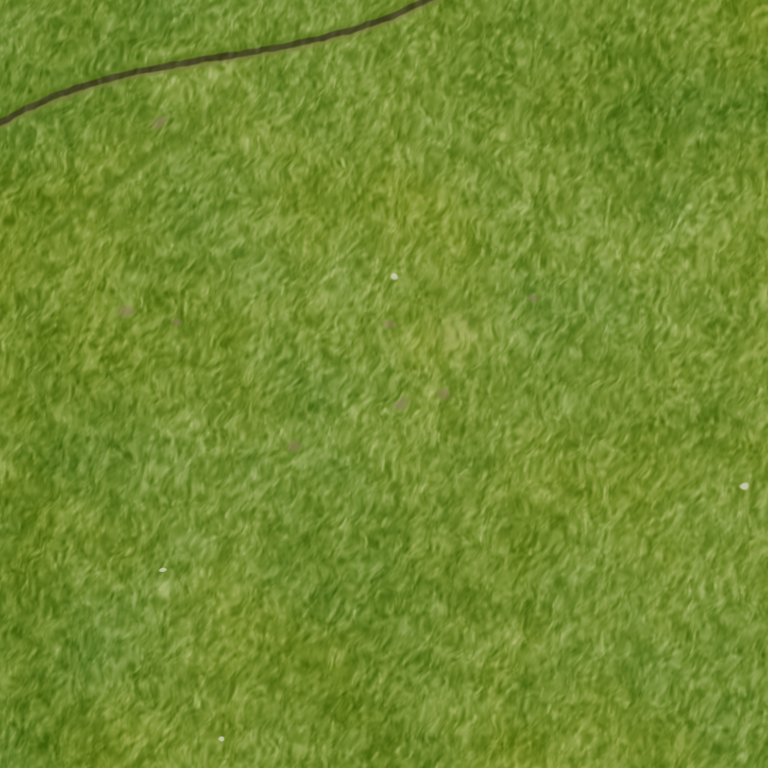
This texture is drawn by a WebGL 2 fragment shader. Its source:

```glsl
#version 300 es
precision highp float;

uniform vec2 u_resolution;
out vec4 fragColor;

// Colours
const vec3 DEEP_GRASS = vec3(0.29, 0.41, 0.05);
const vec3 MID_GRASS = vec3(0.455, 0.55, 0.178);
const vec3 PALE_GRASS = vec3(0.63, 0.69, 0.38);
const vec3 COOL_SHIFT = vec3(-0.035, -0.012, 0.022);
const vec3 STRAW = vec3(0.67, 0.69, 0.40);
const vec3 BARE_EARTH = vec3(0.55, 0.49, 0.36);
const vec3 STONE = vec3(0.82, 0.82, 0.74);
const vec3 RUT_DARK = vec3(0.25, 0.23, 0.14);
const vec3 RUT_EDGE = vec3(0.52, 0.50, 0.29);

// Feature sizes, in canvas heights or cells per canvas height
const vec2 BLADE_CELLS = vec2(185.0, 82.0);
const vec2 FINE_CELLS = vec2(310.0, 170.0);
const float CLUMP_CELLS = 34.0;
const float PATCH_CELLS = 5.0;
const float RUT_HALF_WIDTH = 0.0042;

// Tone weights
const float BLADE_WEIGHT = 0.62;
const float FINE_WEIGHT = 0.30;
const float CLUMP_WEIGHT = 0.36;
const float PATCH_WEIGHT = 0.36;

float hash(vec2 p) {
    return fract(sin(dot(p, vec2(127.1, 311.7))) * 43758.5453);
}

vec2 hash2(vec2 p) {
    return vec2(hash(p), hash(p + 17.3));
}

mat2 rotation(float angle) {
    float c = cos(angle), s = sin(angle);
    return mat2(c, s, -s, c);
}

// Smooth value noise in -1..1
float noise(vec2 p) {
    vec2 cell = floor(p), f = fract(p);
    f = f * f * (3.0 - 2.0 * f);
    float low = mix(hash(cell), hash(cell + vec2(1, 0)), f.x);
    float high = mix(hash(cell + vec2(0, 1)), hash(cell + vec2(1, 1)), f.x);
    return 2.0 * mix(low, high, f.y) - 1.0;
}

float fbm(vec2 p) {
    float sum = 0.0, weight = 0.6;
    for (int i = 0; i < 3; i++) {
        sum += weight * noise(p);
        p = rotation(0.7) * p * 2.1 + 9.2;
        weight *= 0.55;
    }
    return sum;
}

// Soft spots, one per chosen cell
float spots(vec2 p, float cells, float chance, float radius, float softness) {
    vec2 cell = floor(p * cells);
    vec2 centre = (cell + 0.2 + 0.6 * hash2(cell)) / cells;
    float size = radius * mix(0.6, 1.2, hash(cell + 5.7));
    float d = length((p - centre) * vec2(0.9, 1.15));
    float present = step(hash(cell + 31.9), chance);
    return present * (1.0 - smoothstep(size * (1.0 - softness), size, d));
}

// Sparse bright blades in two leaning layers
float strands(vec2 p) {
    float cover = 0.0;
    for (int i = 0; i < 2; i++) {
        float layer = float(i);
        vec2 q = rotation(0.2 + 0.4 * layer) * p * vec2(62.0, 40.0) + 40.0 * layer;
        vec2 cell = floor(q);
        vec2 offset = fract(q) - 0.3 - 0.4 * hash2(cell);
        offset.y -= clamp(offset.y, -0.17, 0.17);
        float shape = 1.0 - smoothstep(0.05, 0.19, length(offset));
        cover = max(cover, shape * hash(cell + 8.1) * step(0.45, hash(cell + 3.3)));
    }
    return cover;
}

void main() {
    vec2 uv = gl_FragCoord.xy / u_resolution.y;
    vec2 bent = uv + 0.004 * vec2(noise(uv * 45.0), noise(uv * 45.0 + 60.0));

    // Grass tone from broad patches down to single blades
    float patches = fbm(uv * PATCH_CELLS + 3.7);
    float clumps = fbm(bent * CLUMP_CELLS + 21.0);
    float upright = noise(rotation(0.15) * bent * BLADE_CELLS);
    float leaning = noise(rotation(0.6) * bent * BLADE_CELLS + 50.0);
    float blades = mix(upright, leaning, smoothstep(-0.3, 0.3, noise(uv * 28.0 + 7.0)));
    float fine = noise(rotation(0.35) * bent * FINE_CELLS + 90.0);
    float tone = PATCH_WEIGHT * patches + CLUMP_WEIGHT * clumps
        + BLADE_WEIGHT * blades + FINE_WEIGHT * fine + 0.45 * strands(bent) - 0.02;
    vec3 color = mix(MID_GRASS, DEEP_GRASS, clamp(-tone, 0.0, 1.2));
    color = mix(color, PALE_GRASS, clamp(tone, 0.0, 1.2));
    color += COOL_SHIFT * fbm(uv * 7.0 + 15.0);

    // Dry straw, bare earth and pale stones
    float dry = exp(-dot(uv - vec2(0.595, 0.567), uv - vec2(0.595, 0.567)) / 0.0006);
    color = mix(color, STRAW, 0.65 * dry * (0.8 + 0.3 * blades));
    float worn = exp(-12.0 * dot(uv - vec2(0.5, 0.55), uv - vec2(0.5, 0.55)));
    color = mix(color, BARE_EARTH, 0.6 * spots(bent, 11.0, 0.35 * worn, 0.012, 0.8));
    color = mix(color, STONE, 0.85 * spots(bent + 2.0, 13.0, 0.04, 0.0055, 0.6));

    // Faint straight crease
    vec2 crease = uv - vec2(0.07, 0.70);
    vec2 along = normalize(vec2(0.23, 0.176));
    crease -= along * clamp(dot(crease, along), 0.0, 0.29);
    float creaseCover = 1.0 - smoothstep(0.002, 0.009, length(crease));
    color = mix(color, DEEP_GRASS + 0.04, 0.42 * creaseCover);

    // Curved rut with a dry lower lip
    float x = uv.x;
    float rutY = 0.84 + x * (0.578 + x * (-1.45 + x * 1.67));
    float slope = 0.578 + x * (-2.9 + x * 5.01);
    float d = (uv.y - rutY) / sqrt(1.0 + slope * slope) + 0.0012 * noise(uv * 90.0);
    float lip = 1.0 - smoothstep(0.001, 0.005, abs(d + 1.5 * RUT_HALF_WIDTH));
    float fringe = 1.0 - smoothstep(0.003, 0.013, abs(d - 0.003));
    float rut = 1.0 - smoothstep(0.5 * RUT_HALF_WIDTH, 1.4 * RUT_HALF_WIDTH, abs(d));
    color = mix(color, DEEP_GRASS, 0.4 * fringe);
    color = mix(color, RUT_EDGE, 0.5 * lip);
    color = mix(color, RUT_DARK + 0.05 * blades, rut * (0.8 + 0.12 * clumps));

    fragColor = vec4(clamp(color, 0.0, 1.0), 1.0);
}
```
